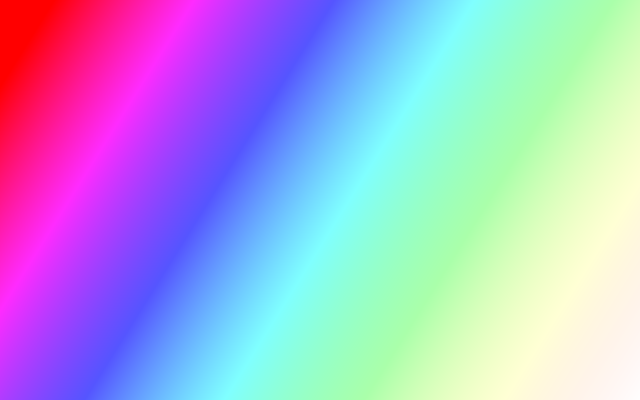
Reproduce this background procedurally as a WebGL 2 fragment shader.

```glsl
#version 300 es
precision highp float;

uniform vec2 u_resolution;
out vec4 fragColor;

const float RED_END = 0.061;    // diagonal position where solid red ends
const float WHITE_START = 1.005; // diagonal position where white is reached

// Full-brightness colour from hue and saturation
vec3 hueColor(float hue, float saturation) {
    vec3 wheel = abs(fract(hue + vec3(0.0, 2.0, 1.0) / 3.0) * 6.0 - 3.0);
    return mix(vec3(1.0), clamp(wheel - 1.0, 0.0, 1.0), saturation);
}

// Position along the diagonal: 0 at upper left, 1 at lower right
float diagonalPosition(vec2 point, vec2 size) {
    return dot(point, size) / dot(size, size);
}

void main() {
    float aspect = u_resolution.x / u_resolution.y;
    vec2 canvas = vec2(aspect, 1.0);
    vec2 point = gl_FragCoord.xy / u_resolution.y;
    point.y = 1.0 - point.y;

    // Hue runs backwards through the wheel while saturation fades with it
    float along = diagonalPosition(point, canvas);
    float progress = clamp((along - RED_END) / (WHITE_START - RED_END), 0.0, 1.0);
    float hue = 1.0 - progress;

    fragColor = vec4(hueColor(hue, hue), 1.0);
}
```
